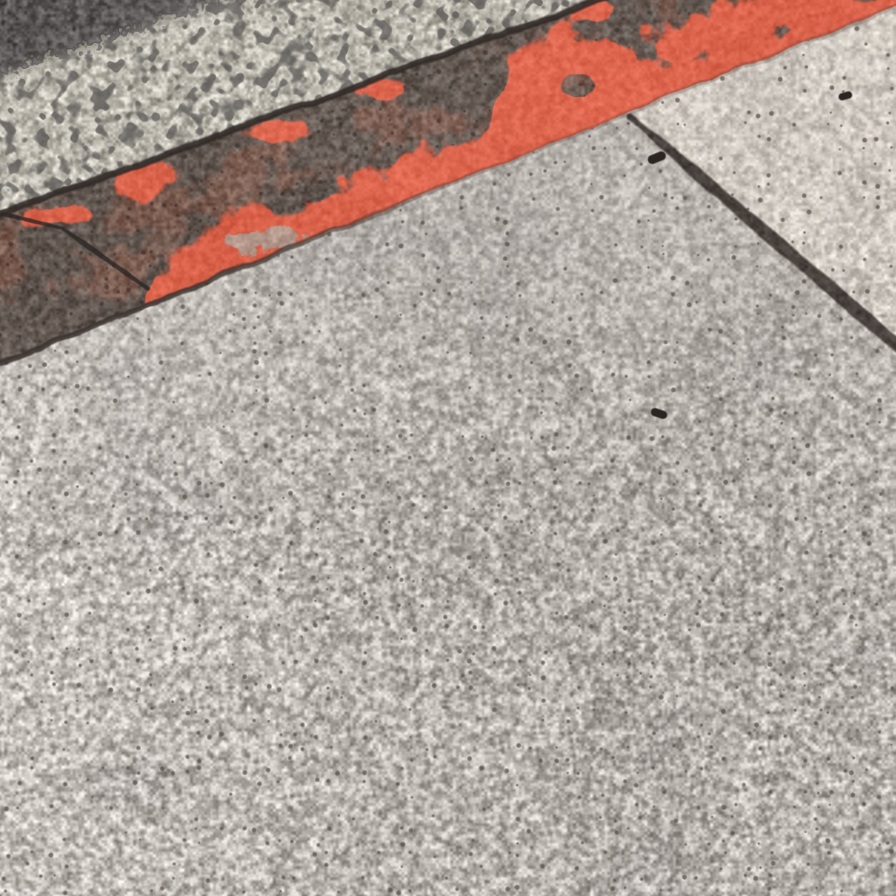
A WebGL 2 fragment shader for this texture:

```glsl
#version 300 es
precision highp float;

#define CONCRETE vec3(0.715, 0.695, 0.672)
#define CURB vec3(0.385, 0.345, 0.320)
#define PAINT vec3(0.890, 0.395, 0.300)
#define STRIPE vec3(0.735, 0.720, 0.680)
#define ASPHALT vec3(0.350, 0.335, 0.330)
#define GROOVE vec3(0.235, 0.205, 0.190)
#define GRAIN_SCALE 165.0
#define GRAIN_CONTRAST 0.56
#define SPECK_SCALE 75.0
#define JOINT_WIDTH 0.0065

uniform vec2 u_resolution;
out vec4 fragColor;

float hash(vec2 p) {
    vec3 q = fract(p.xyx * 0.1031);
    q += dot(q, q.yzx + 33.33);
    return fract((q.x + q.y) * q.z);
}

float noise(vec2 p) {
    vec2 i = floor(p), f = fract(p);
    f = f * f * (3.0 - 2.0 * f);
    return mix(mix(hash(i), hash(i + vec2(1, 0)), f.x),
               mix(hash(i + vec2(0, 1)), hash(i + vec2(1, 1)), f.x), f.y);
}

float fbm(vec2 p) {
    float sum = 0.0, amp = 0.5;
    for (int i = 0; i < 4; i++) {
        sum += amp * noise(p);
        p = mat2(1.6, 1.2, -1.2, 1.6) * p + 17.3;
        amp *= 0.5;
    }
    return sum / 0.9375;
}

float segment(vec2 p, vec2 a, vec2 b) {
    vec2 d = b - a;
    return length(p - a - d * clamp(dot(p - a, d) / dot(d, d), 0.0, 1.0));
}

float blob(vec2 p, vec2 center, vec2 radius) {
    return 1.0 - length((p - center) / radius);
}

// Scattered dark chips, one candidate per cell
float specks(vec2 p, float density, float aa) {
    vec2 q = p * SPECK_SCALE, cell = floor(q);
    vec2 center = 0.25 + 0.5 * vec2(hash(cell + 3.1), hash(cell + 71.7));
    float radius = mix(0.08, 0.2, hash(cell + 19.0));
    float d = length(fract(q) - center) - radius;
    float soft = aa * SPECK_SCALE;
    return step(hash(cell + 47.0), density) * (1.0 - smoothstep(-soft, soft, d));
}

// Painted amount on the curb; v runs from its lower to its upper edge
float paintField(vec2 p, float v) {
    float top = 0.33 * smoothstep(0.13, 0.2, p.x) - 0.08 * smoothstep(0.27, 0.34, p.x);
    top += 0.62 * smoothstep(0.53, 0.585, p.x) * (1.0 - smoothstep(0.62, 0.77, p.x));
    float field = top - v - 0.6 * (1.0 - smoothstep(0.13, 0.18, p.x));
    float chips = blob(p, vec2(0.155, 0.800), vec2(0.045, 0.022));
    chips = max(chips, blob(p, vec2(0.075, 0.760), vec2(0.040, 0.012)));
    chips = max(chips, blob(p, vec2(0.310, 0.855), vec2(0.040, 0.014)));
    chips = max(chips, blob(p, vec2(0.420, 0.899), vec2(0.035, 0.012)));
    chips = max(chips, blob(p, vec2(0.660, 0.987), vec2(0.025, 0.013)));
    field = max(field, 0.25 * chips);
    float streak = 0.026 - segment(p, vec2(0.755, 0.955), vec2(0.92, 0.990));
    field = max(field, 8.0 * streak);
    field = min(field, -0.4 * blob(p, vec2(0.645, 0.905), vec2(0.018, 0.013)));
    return field + 0.42 * (fbm(p * 32.0) - 0.5);
}

void main() {
    vec2 p = gl_FragCoord.xy / u_resolution;
    float aa = 1.2 / u_resolution.y;
    float wobble = 0.009 * (fbm(p * 28.0) - 0.5);
    float low = 0.594 + 0.400 * p.x + wobble;
    float high = 0.762 + 0.355 * p.x + wobble;
    float far = 0.915 + 0.340 * p.x + wobble;

    // Shared grain
    vec2 turned = mat2(0.8, 0.6, -0.6, 0.8) * p;
    float grain = 0.6 * noise(turned * GRAIN_SCALE) + 0.4 * noise(p * GRAIN_SCALE * 1.9) - 0.5;
    float mottle = fbm(p * 7.0) - 0.5;

    // Pavement slabs
    vec3 color = CONCRETE + 0.07 * mottle * vec3(1.0, 0.95, 0.85);
    color += 0.035 * (1.0 - smoothstep(0.0, 0.45, p.x));
    color -= 0.03 * smoothstep(0.45, 0.0, length(p - vec2(0.68, 0.35)));
    float joint = p.y - (0.870 - 0.855 * (p.x - 0.703));
    float nextSlab = smoothstep(-aa, aa, joint);
    color += nextSlab * vec3(0.095, 0.09, 0.08);
    color += grain * GRAIN_CONTRAST * mix(1.0, 0.6, smoothstep(0.3, 0.9, p.y));
    color = mix(color, GROOVE * 1.5, 0.75 * specks(p, 0.2, aa));

    // Joint groove and loose pebbles
    float groove = segment(p, vec2(0.703, 0.870), vec2(1.02, 0.599)) + 0.5 * wobble;
    float width = JOINT_WIDTH * mix(0.55, 1.1, smoothstep(0.70, 0.78, p.x));
    color = mix(color, GROOVE + 0.15 * grain, 0.9 * (1.0 - smoothstep(width - 0.002, width + 0.002, groove)));
    float pebble = segment(p, vec2(0.731, 0.540), vec2(0.740, 0.537)) - 0.0045;
    pebble = min(pebble, segment(p, vec2(0.940, 0.892), vec2(0.947, 0.894)) - 0.004);
    pebble = min(pebble, segment(p, vec2(0.728, 0.822), vec2(0.738, 0.826)) - 0.005);
    color = mix(color, GROOVE * 0.7, 1.0 - smoothstep(-aa, aa, pebble));

    // Curb with worn paint
    float v = (p.y - low) / (high - low);
    vec3 curb = CURB + 0.10 * mottle + 0.28 * grain;
    curb += vec3(0.10, 0.02, 0.0) * smoothstep(0.5, 0.7, fbm(p * 22.0 + 9.0));
    curb = mix(curb, GROOVE * 0.8, 0.6 * specks(p + 0.37, 0.25, aa));
    float paint = smoothstep(-0.035, 0.035, paintField(p, v));
    curb = mix(curb, PAINT + 0.14 * grain + 0.08 * mottle, 0.94 * paint);
    float bare = 0.6 * blob(p, vec2(0.290, 0.731), vec2(0.055, 0.019)) + fbm(p * 45.0) - 0.55;
    bare *= step(0.22, p.x) * step(p.x, 0.36);
    curb = mix(curb, vec3(0.70, 0.59, 0.54) + 0.2 * grain, smoothstep(0.08, 0.2, bare));
    float crack = min(segment(p, vec2(0.0, 0.762), vec2(0.07, 0.745)),
                      segment(p, vec2(0.07, 0.745), vec2(0.165, 0.678)));
    curb = mix(curb, GROOVE * 0.7, 0.8 * (1.0 - smoothstep(0.001, 0.0035, crack + wobble * 0.4)));
    color = mix(color, curb, smoothstep(-aa, aa, p.y - low));
    float seam = 1.0 - smoothstep(0.0015, 0.005, abs(p.y - low));
    color = mix(color, GROOVE, seam * mix(0.9, 0.25, smoothstep(0.15, 0.6, p.x)));

    // Road stripe and asphalt
    float pits = smoothstep(0.54, 0.72, noise(turned * 120.0) * 0.65 + fbm(p * 60.0) * 0.35);
    vec3 stripe = mix(STRIPE + 0.5 * grain, ASPHALT, 0.75 * pits);
    color = mix(color, stripe, smoothstep(-aa, aa, p.y - high));
    color = mix(color, GROOVE * 0.8, 0.9 * (1.0 - smoothstep(0.002, 0.006, abs(p.y - high))));
    vec3 road = ASPHALT + 0.35 * grain + 0.1 * mottle;
    color = mix(color, road, smoothstep(-0.005, 0.005, p.y - far + 0.03 * grain));

    fragColor = vec4(clamp(color, 0.0, 1.0), 1.0);
}
```
